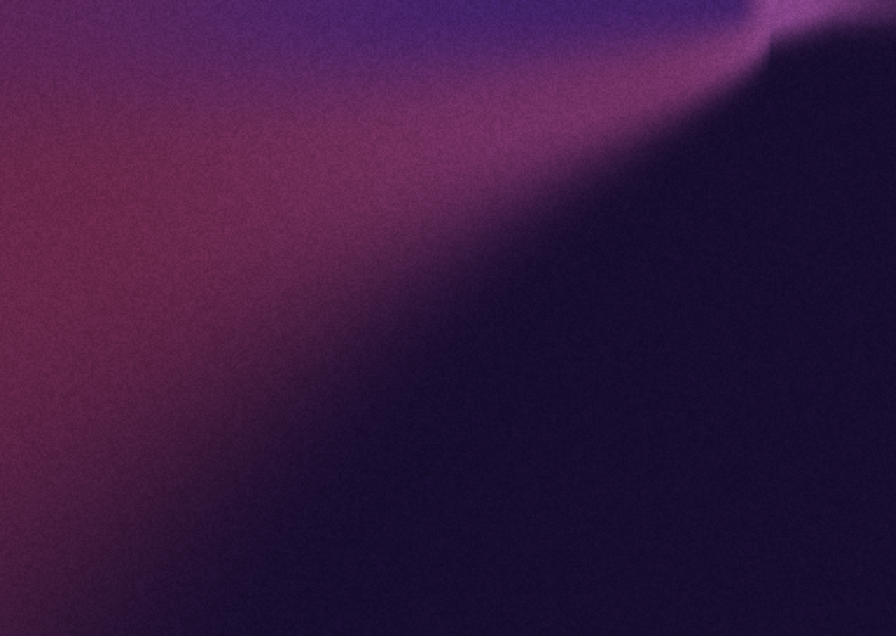
This background is drawn by a Shadertoy shader. Its source:

```glsl
// A soft beam of rose and mauve light sweeps from a pinched point at the
// upper right over a dark indigo field, with violet haze above it. A ridge
// curve with a widening falloff shapes the light; fine grain covers it all.

const vec3 INDIGO = vec3(0.092, 0.050, 0.180);
const vec3 ROSE   = vec3(0.410, 0.150, 0.290);
const vec3 MAUVE  = vec3(0.440, 0.185, 0.385);
const vec3 VIOLET = vec3(0.265, 0.130, 0.410);
const vec3 PINK   = vec3(0.530, 0.270, 0.550);

const float PIVOT_X = 0.860;      // pinch position, share of the width
const float RIDGE_TOP = 0.030;    // ridge depth at the pinch
const float RIDGE_DROP = 0.300;   // further depth at the far left
const float RIDGE_POWER = 0.55;
const float BEAM_LENGTH = 1.2;
const float GRAIN_ROWS = 364.0;
const float GRAIN_ADD = 0.022;
const float GRAIN_SCALE = 0.16;

float hash(vec2 p) {
    vec3 q = fract(vec3(p.xyx) * 0.1031);
    q += dot(q, q.yzx + 33.33);
    return fract((q.x + q.y) * q.z);
}

float smoothNoise(vec2 p) {
    vec2 cell = floor(p), f = fract(p);
    f = f * f * (3.0 - 2.0 * f);
    return mix(mix(hash(cell), hash(cell + vec2(1, 0)), f.x),
               mix(hash(cell + vec2(0, 1)), hash(cell + vec2(1, 1)), f.x), f.y);
}

// Depth of the brightest line below the top edge
float ridgeDepth(float left, float right) {
    return RIDGE_TOP + RIDGE_DROP * pow(left / BEAM_LENGTH, RIDGE_POWER)
         - 0.3 * min(right, 0.1);
}

// Distance below the ridge at which the light has halved
float halfFall(float left) {
    return 0.035 + 0.10 * left + 0.31 * left * left;
}

vec3 beamColor(float left, float right, float depth, float ridge) {
    // Rose at the far left, pink towards the pinch
    vec3 color = mix(MAUVE, ROSE, smoothstep(0.3, 1.15, left + 0.5 * (depth - ridge)));
    color = mix(color, PINK, 0.85 * exp(-left / 0.07));

    // Violet haze between the ridge and the top edge
    float above = (ridge - depth) / max(ridge, 0.01);
    float haze = smoothstep(0.08, 0.95, above) * smoothstep(0.0, 0.06, left);
    haze *= mix(1.0, 0.4, smoothstep(0.4, 1.2, left));
    return mix(color, VIOLET, haze);
}

void mainImage(out vec4 fragColor, in vec2 fragCoord) {
    vec2 p = fragCoord / iResolution.y;
    float side = PIVOT_X * iResolution.x / iResolution.y - p.x;
    float left = max(side, 0.0), right = max(-side, 0.0);
    float depth = 1.0 - p.y;

    // Light falls off below the ridge and fades beyond the pinch
    float ridge = ridgeDepth(left, right);
    float below = max(depth - ridge, 0.0) / halfFall(left);
    float light = exp(-0.693 * pow(below, 2.2));
    light *= mix(1.0, 0.45, smoothstep(0.04, 0.22, right));
    vec3 color = mix(INDIGO, beamColor(left, right, depth, ridge), light);

    // Grain: fine speckle with slightly coarser clumps
    vec2 g = p * GRAIN_ROWS;
    float grain = 0.6 * hash(floor(g)) + 0.4 * smoothNoise(g * 0.55) - 0.5;
    color = color * (1.0 + GRAIN_SCALE * grain) + GRAIN_ADD * grain;

    fragColor = vec4(clamp(color, 0.0, 1.0), 1.0);
}
```
